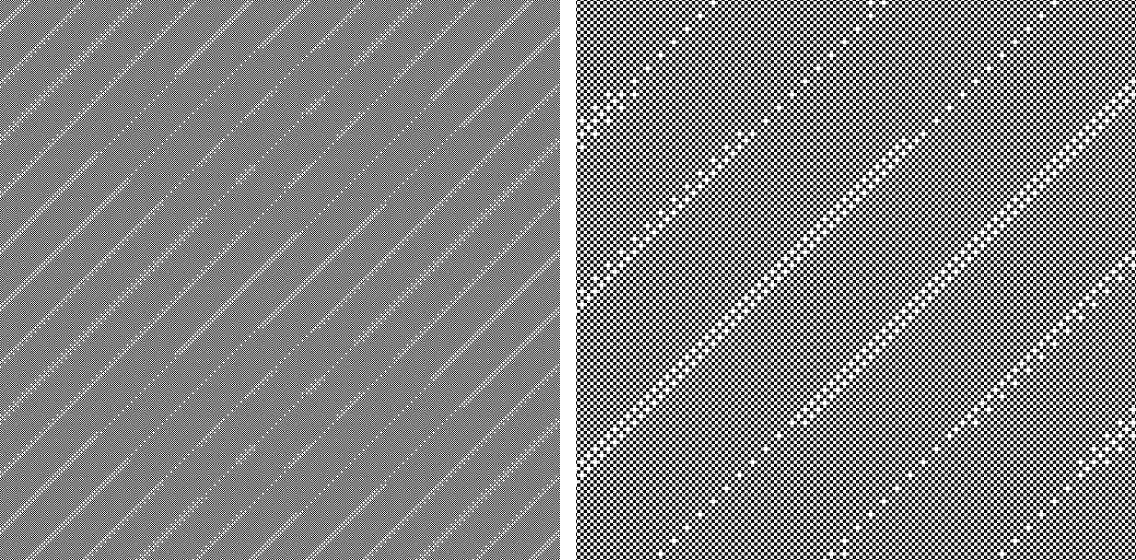
Left: the whole. Right: its middle third, enlarged.
Reproduce this pattern procedurally as a Shadertoy shader.

```glsl
// One-bit ordered dither: a fine checkerboard with ten diagonal bands of extra
// white dots each way. Layered cosines thin the bands in two soft islands.
// Each pixel averages the cells it covers, so the edges stay smooth.

const float CELLS = 512.0;   // dither cells across the canvas
const float BANDS = 10.0;    // diagonal bands across and down
const float TAU = 6.2831853;
const vec3 INK = vec3(0.0);
const vec3 PAPER = vec3(1.0);

// Two periodic islands, highest at (0.5, 0.25) and (0.5, 0.75)
float islands(vec2 uv) {
    return -cos(TAU * uv.x) - cos(2.0 * TAU * uv.y);
}

// 1 where the bands thin out; a ring inside each island stays full
float thinning(float height) {
    float ring = step(1.45, height) * step(height, 1.8);
    return step(0.5, height) * (1.0 - ring);
}

// Distance in cells from a diagonal to the nearest band centre
float bandDistance(float diagonal, float period) {
    return abs(mod(diagonal, period) - 0.5 * period);
}

// Extra white dots: a dense core and a sparse fringe on a four-cell lattice
float bandDots(vec2 cell, float dist, float thin) {
    vec2 slot = mod(cell, 4.0);
    float sparse = 1.0 - step(0.5, slot.x + slot.y);
    float dense = step(abs(slot.x - slot.y), 0.5) * step(mod(slot.x, 2.0), 0.5);
    float core = dense * step(dist, 2.8) * (1.0 - thin);
    float fringe = sparse * step(dist, mix(4.1, 2.1, thin));
    return max(core, fringe);
}

// Value of one whole cell, wrapped at the canvas edges
float cellValue(vec2 cell) {
    cell = mod(cell, CELLS);
    float diagonal = cell.x - cell.y;
    float checker = mod(cell.x + cell.y, 2.0);
    float dist = bandDistance(diagonal, CELLS / BANDS);
    float thin = thinning(islands((cell + 0.5) / CELLS));
    return max(checker, bandDots(cell, dist, thin));
}

// Area shared by a cell and a box around p
float coverage(vec2 cell, vec2 p, vec2 halfSize) {
    vec2 lo = max(cell, p - halfSize);
    vec2 hi = min(cell + 1.0, p + halfSize);
    vec2 side = max(hi - lo, 0.0);
    return side.x * side.y;
}

void mainImage(out vec4 fragColor, in vec2 fragCoord) {
    vec2 p = fragCoord / iResolution.xy * CELLS;
    vec2 halfPixel = min(0.5 * CELLS / iResolution.xy, vec2(1.0));

    // Average the neighbouring cells by the area each one covers
    float sum = 0.0;
    float area = 0.0;
    for (int j = -1; j <= 1; j++) {
        for (int i = -1; i <= 1; i++) {
            vec2 cell = floor(p) + vec2(i, j);
            float w = coverage(cell, p, halfPixel);
            sum += w * cellValue(cell);
            area += w;
        }
    }
    fragColor = vec4(mix(INK, PAPER, sum / area), 1.0);
}
```
